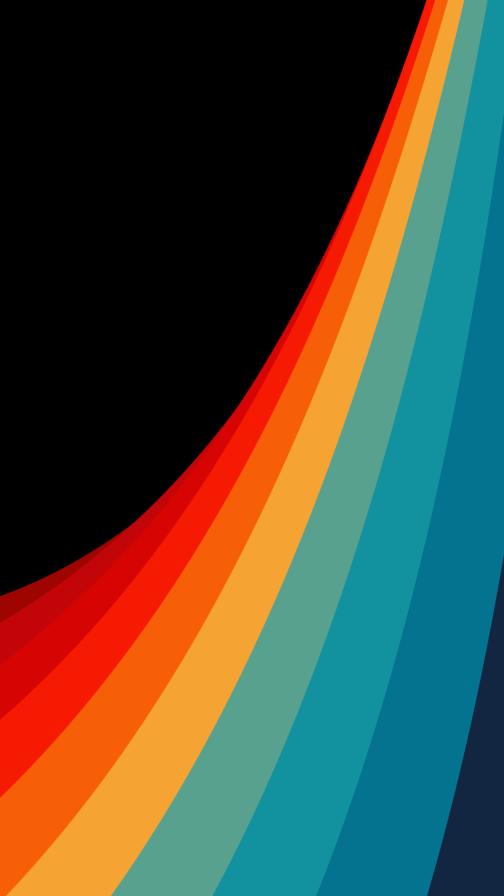
Reproduce this background procedurally as a WebGL 2 fragment shader.

```glsl
#version 300 es
precision highp float;

#define BAND_COUNT 10
#define ASPECT 0.5625
#define EDGE_SOFTNESS 0.6
#define BACKDROP vec3(0.0)

uniform vec2 u_resolution;
out vec4 fragColor;

// Cubic coefficients of each band's upper-left edge, constant term first
const vec4 EDGES[BAND_COUNT] = vec4[](
    vec4(0.7530,  0.0586,  0.2894, 0.600),
    vec4(0.6797, -0.2716, -0.3168, 0.060),
    vec4(0.6710, -0.3050, -0.2448, 0.050),
    vec4(0.6790, -0.3446, -0.1930, 0.0536),
    vec4(0.7083, -0.3878, -0.1667, 0.0437),
    vec4(0.7522, -0.4426, -0.1451, 0.0429),
    vec4(0.8130, -0.5081, -0.1389, 0.0415),
    vec4(0.8926, -0.5789, -0.1350, 0.042),
    vec4(0.9968, -0.6552, -0.1350, 0.042),
    vec4(1.1409, -0.7236, -0.1350, 0.042));

// Deep reds through orange and teal to navy
const vec3 COLORS[BAND_COUNT] = vec3[](
    vec3(0.62, 0.02, 0.00),
    vec3(0.76, 0.02, 0.03),
    vec3(0.84, 0.015, 0.01),
    vec3(0.97, 0.10, 0.01),
    vec3(0.97, 0.37, 0.03),
    vec3(0.96, 0.64, 0.20),
    vec3(0.35, 0.63, 0.56),
    vec3(0.07, 0.57, 0.62),
    vec3(0.01, 0.45, 0.56),
    vec3(0.07, 0.15, 0.26));

float cubic(vec4 c, float t) {
    return c.x + t * (c.y + t * (c.z + t * c.w));
}

// Antialiased coverage of the side where the field is positive
float coverage(float field) {
    float width = EDGE_SOFTNESS * fwidth(field);
    return smoothstep(-width, width, field);
}

void main() {
    vec2 p = gl_FragCoord.xy / u_resolution * vec2(ASPECT, 1.0);

    // Diagonal axes: along the sweep and across the bands
    float along = p.x + p.y - 1.0;
    float across = p.x - p.y + 1.0;

    // Each band overlaps the ones before it
    vec3 color = BACKDROP;
    for (int i = 0; i < BAND_COUNT; i++) {
        float field = across - cubic(EDGES[i], along);
        color = mix(color, COLORS[i], coverage(field));
    }
    fragColor = vec4(color, 1.0);
}
```
